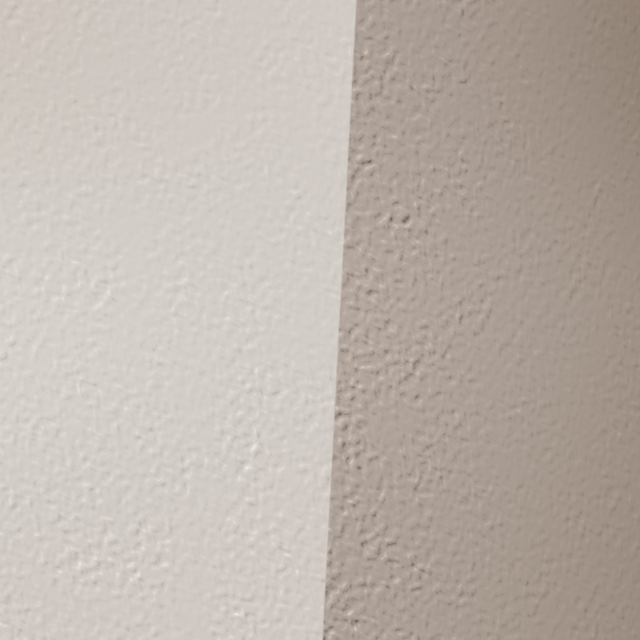
Reproduce this texture procedurally as a Shadertoy shader.

```glsl
// Corner of two roughly plastered walls: a bright left face and a shaded right one.
// Each face blends smooth vertical colour ramps, then adds patchy relief shading
// taken from the slope of a warped gradient noise height field.

const float EDGE_BOTTOM = 0.504;    // corner position at the bottom of the canvas
const float EDGE_TOP = 0.557;       // corner position at the top
const float EDGE_SOFTNESS = 0.0021;
const float GRAIN_SCALE = 73.0;     // plaster bumps across the canvas
const float WARP = 0.5;             // irregularity of the bumps
const float PATCH_SCALE = 0.16;     // rough patches, relative to the bumps
const float PATCH_DEPTH = 1.0;
const vec2 LIGHT_STEP = vec2(-0.19, 0.25);
const float LIT_RELIEF = 0.068;
const float SHADE_RELIEF = 0.112;

// Wall colours at bottom, middle and top of each column
const vec3 LIT_OUTER_LOW = vec3(0.816, 0.789, 0.765);
const vec3 LIT_OUTER_MID = vec3(0.836, 0.818, 0.794);
const vec3 LIT_OUTER_TOP = vec3(0.802, 0.770, 0.743);
const vec3 LIT_INNER_LOW = vec3(0.816, 0.788, 0.765);
const vec3 LIT_INNER_MID = vec3(0.824, 0.799, 0.776);
const vec3 LIT_INNER_TOP = vec3(0.820, 0.794, 0.772);
const vec3 SHADE_INNER_LOW = vec3(0.680, 0.630, 0.592);
const vec3 SHADE_INNER_MID = vec3(0.698, 0.651, 0.616);
const vec3 SHADE_INNER_TOP = vec3(0.676, 0.625, 0.587);
const vec3 SHADE_OUTER_LOW = vec3(0.606, 0.550, 0.503);
const vec3 SHADE_OUTER_MID = vec3(0.622, 0.567, 0.523);
const vec3 SHADE_OUTER_TOP = vec3(0.570, 0.510, 0.461);

float hash(vec2 p) {
    return fract(sin(dot(p, vec2(127.1, 311.7))) * 43758.5453);
}

// Dot product of a random unit slope at a lattice corner with the offset from it
float cornerSlope(vec2 cell, vec2 offset) {
    float angle = 6.2832 * hash(cell);
    return dot(vec2(cos(angle), sin(angle)), offset);
}

// Gradient noise, about zero on average
float noise(vec2 p) {
    vec2 cell = floor(p), f = fract(p);
    vec2 blend = f * f * f * (f * (f * 6.0 - 15.0) + 10.0);
    const vec2 X = vec2(1, 0), Y = vec2(0, 1);
    return mix(mix(cornerSlope(cell, f), cornerSlope(cell + X, f - X), blend.x),
               mix(cornerSlope(cell + Y, f - Y),
                   cornerSlope(cell + X + Y, f - X - Y), blend.x), blend.y);
}

// Lumpy plaster height: a few rotated octaves on warped coordinates
float plasterHeight(vec2 p) {
    p += WARP * vec2(noise(p * 0.6 + 17.3), noise(p * 0.6 + 53.7));
    const mat2 turn = mat2(0.8, 0.6, -0.6, 0.8);
    float height = 0.0, weight = 0.62;
    for (int i = 0; i < 3; i++) {
        p = turn * p;
        height += weight * noise(p);
        p = p * 1.75 + 9.3;
        weight *= 0.5;
    }
    return height;
}

// Signed slope towards the light; steep spots stand out, gentle ones stay faint
float relief(vec2 p) {
    float slope = plasterHeight(p - LIGHT_STEP) - plasterHeight(p + LIGHT_STEP);
    slope *= 0.55 + 1.7 * abs(slope);
    return slope * (1.0 + PATCH_DEPTH * noise(p * PATCH_SCALE + 31.0));
}

vec3 ramp(vec3 low, vec3 middle, vec3 top, float y) {
    vec3 lower = mix(low, middle, smoothstep(0.0, 0.5, y));
    return mix(lower, top, smoothstep(0.5, 1.0, y));
}

vec3 litWall(vec2 uv, float edge) {
    vec3 outer = ramp(LIT_OUTER_LOW, LIT_OUTER_MID, LIT_OUTER_TOP, uv.y);
    vec3 inner = ramp(LIT_INNER_LOW, LIT_INNER_MID, LIT_INNER_TOP, uv.y);
    float strength = LIT_RELIEF * mix(1.0, 0.5, smoothstep(0.1, 0.9, uv.y));
    vec3 base = mix(outer, inner, clamp(uv.x / edge, 0.0, 1.0));
    return base + strength * relief(uv * GRAIN_SCALE);
}

vec3 shadedWall(vec2 uv, float edge) {
    float across = clamp((uv.x - edge) / (1.0 - edge), 0.0, 1.0);
    vec3 inner = ramp(SHADE_INNER_LOW, SHADE_INNER_MID, SHADE_INNER_TOP, uv.y);
    vec3 outer = ramp(SHADE_OUTER_LOW, SHADE_OUTER_MID, SHADE_OUTER_TOP, uv.y);
    // Bumps flatten and tighten as the face turns away
    vec2 p = vec2((uv.x - edge) * (1.0 + 0.2 * across), uv.y) * GRAIN_SCALE + 71.0;
    float slope = relief(p);
    slope -= 0.5 * max(-slope - 0.15, 0.0);   // deeper pits than highlights
    float strength = SHADE_RELIEF * mix(1.0, 0.3, smoothstep(0.0, 0.75, across));
    strength *= mix(1.0, 0.75, smoothstep(0.6, 1.0, uv.y));
    return mix(inner, outer, pow(across, 1.5)) + strength * slope;
}

void mainImage(out vec4 fragColor, in vec2 fragCoord) {
    vec2 uv = fragCoord / iResolution.xy;
    float edge = mix(EDGE_BOTTOM, EDGE_TOP, uv.y);
    float shade = smoothstep(-EDGE_SOFTNESS, EDGE_SOFTNESS, uv.x - edge);

    vec3 color = mix(litWall(uv, edge), shadedWall(uv, edge), shade);
    fragColor = vec4(clamp(color, 0.0, 1.0), 1.0);
}
```
